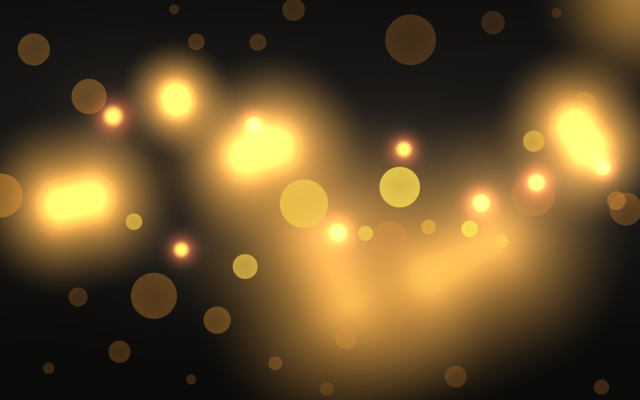
Reproduce this background procedurally as a Shadertoy shader.

```glsl
// Golden bokeh: soft glows, warm sparks and translucent discs on a near-black ground

float hash(float n) {
    return fract(sin(n * 91.37) * 4371.3);
}

// Distance to a segment centred at c with half extent h
float segmentDistance(vec2 p, vec2 c, vec2 h) {
    vec2 q = p - c;
    return length(q - h * clamp(dot(q, h) / dot(h, h), -1.0, 1.0));
}

// Light energy of the large out-of-focus glows along a wavy band
float glowEnergy(vec2 p) {
    float shadow = 1.0 - 0.65 * (1.0 - smoothstep(0.0, 0.28, distance(p, vec2(1.6, 1.02))));
    float cores = 0.0;
    for (int i = 0; i < 6; i++) {
        float k = float(i);
        float swell = -cos(1.3 * (k - 1.0));
        float radius = 0.28 + 0.125 * swell;
        vec2 centre = vec2(0.19 + 0.253 * k - 0.12 * exp(-(k - 3.0) * (k - 3.0)),
                           0.52 + 0.24 * sin(1.4 * k - 0.1));
        float angle = 0.2 + 1.64 * k;
        vec2 stretch = (0.005 + 0.35 * max(radius - 0.155, 0.0)) * vec2(cos(angle), sin(angle));
        float d = segmentDistance(p, centre, stretch) / radius;
        shadow *= 1.0 - min(0.85 - 0.2 * swell, 0.97) * (1.0 - smoothstep(0.0, 1.0, d));
        cores += (0.6 - 0.4 * swell) * exp(-17.0 * d * d);
    }
    return 1.0 - shadow + cores;
}

// Small hot points with a reddish halo and a faint grey haze
vec3 sparks(vec2 p) {
    vec3 light = vec3(0.0);
    for (int i = 0; i < 8; i++) {
        float k = float(i);
        vec2 centre = vec2(0.3 + 0.175 * k + 0.06 * (hash(k + 3.0) - 0.5),
                           0.54 + 0.17 * cos(3.4 * k));
        float d = distance(p, centre);
        float size = 0.75 + 0.45 * hash(k + 8.0);
        float q = d * d / (size * size);
        light += vec3(0.7, 0.3, 0.16) * exp(-q / 0.0012);
        light += vec3(0.4, 0.55, 0.15) * exp(-pow(q / 0.0004, 2.0));
        light += vec3(0.13, 0.105, 0.085) * exp(-d / 0.08);
    }
    return light;
}

// Crisp translucent discs, strongest near the band
vec3 addDiscs(vec3 colour, vec2 p) {
    const float COUNT = 36.0;
    for (float k = 0.0; k < COUNT; k++) {
        float offset = hash(k * 1.7 + 40.3) - 0.5;
        vec2 centre = vec2(1.6 * (k + hash(k + 21.0)) / COUNT,
                           0.5 + offset * (0.6 + 0.8 * abs(offset)));
        float radius = 0.012 + 0.055 * pow(hash(k * 2.3 + 7.1), 1.6);
        float d = distance(p, centre);
        float band = exp(-pow((centre.y - 0.5) / 0.3, 2.0));
        float shade = hash(k * 3.1 + 60.7);
        vec3 tint = mix(vec3(0.88, 0.53, 0.18), vec3(1.0, 0.96, 0.36), shade * band);
        float alpha = mix(0.16, 0.97, band * sqrt(shade)) * (0.85 + 0.15 * d / radius);
        float mask = 1.0 - smoothstep(radius - 0.002, radius + 0.002, d);
        colour = mix(colour, max(colour, tint), alpha * mask);
    }
    return colour;
}

void mainImage(out vec4 fragColor, in vec2 fragCoord) {
    vec2 p = fragCoord / iResolution.y;

    // Dark ground with a dim haze across the middle
    float haze = exp(-pow((p.y - 0.65) / 0.4, 2.0));
    vec3 colour = vec3(0.035, 0.034, 0.032) + vec3(0.055, 0.05, 0.045) * haze;

    // Amber light that turns yellow where it saturates
    float energy = glowEnergy(p);
    colour += vec3(0.9, 0.63, 0.25) * min(energy, 1.0);
    colour += vec3(0.1, 0.32, 0.14) * smoothstep(0.9, 1.5, energy);

    colour = clamp(colour + sparks(p), 0.0, 1.0);
    fragColor = vec4(addDiscs(colour, p), 1.0);
}
```
